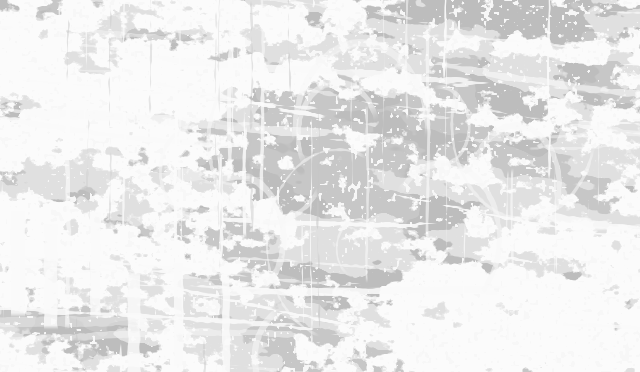
Give the GLSL for this texture, as a WebGL 1 fragment shader.

```glsl
precision highp float;
// Weathered grey wall under flaking white paint, dry brush strokes and drips.
uniform vec2 u_resolution;

float hash(vec2 p) {
  vec3 h = fract(vec3(p.xyx) * 0.1031);
  h += dot(h, h.yzx + 33.33);
  return fract((h.x + h.y) * h.z);
}

float noise(vec2 p) {
  vec2 cell = floor(p), f = fract(p);
  f = f * f * (3.0 - 2.0 * f);
  return mix(mix(hash(cell), hash(cell + vec2(1.0, 0.0)), f.x),
             mix(hash(cell + vec2(0.0, 1.0)), hash(cell + 1.0), f.x), f.y);
}

float fbm(vec2 p) {
  float sum = 0.0, weight = 0.533;
  for (int i = 0; i < 4; i++) {
    sum += weight * noise(p);
    p = p * 2.03 + 17.3;
    weight *= 0.5;
  }
  return sum;
}

// Soft elliptical area in 0..1 canvas space
float blob(vec2 uv, vec2 center, vec2 radius) {
  vec2 d = (uv - center) / radius;
  return exp(-dot(d, d));
}

// Filled where the signed distance is negative, about one pixel soft
float fill(float d) {
  return 1.0 - smoothstep(-0.0015, 0.0015, d);
}

// One where x lies between lo and hi, with soft ends
float span(float x, float lo, float hi, float soft) {
  return smoothstep(lo - soft, lo + soft, x) * (1.0 - smoothstep(hi - soft, hi + soft, x));
}

void main() {
  vec2 uv = gl_FragCoord.xy / u_resolution;
  vec2 p = gl_FragCoord.xy / u_resolution.y;
  float aspect = u_resolution.x / u_resolution.y;
  vec2 tilted = p + vec2(0.0, 0.09 * p.x);

  // Where the grey wall stays bare
  float bare = blob(uv, vec2(0.84, 0.88), vec2(0.27, 0.22))
             + blob(uv, vec2(0.53, 0.55), vec2(0.20, 0.30))
             + 0.95 * blob(uv, vec2(0.27, 0.12), vec2(0.30, 0.15))
             + 0.45 * blob(uv, vec2(0.12, 0.48), vec2(0.25, 0.14))
             + 0.40 * blob(uv, vec2(0.90, 0.55), vec2(0.16, 0.18));
  bare = clamp(bare, 0.0, 1.0);

  // Grey ground with flat tonal patches and a paler wash
  float tone = 0.74 + 0.04 * smoothstep(0.49, 0.51, fbm(tilted * vec2(5.0, 9.0) + 40.0));
  float wash = fbm(tilted * vec2(5.0, 13.0) + 9.0) * 0.8 + fbm(p * 24.0) * 0.2;
  float washLimit = mix(0.38, 0.58, bare);
  tone = mix(tone, 0.88, smoothstep(-0.012, 0.012, wash - washLimit));

  // Ragged flakes of white, from broad streaks to single specks
  float grain = fbm(p * vec2(26.0, 32.0) + 71.0);
  float flakes = 0.5 * fbm(tilted * vec2(4.0, 14.0) + 3.0) + 0.5 * grain;
  float flakeLimit = mix(0.40, 0.61, bare);
  tone = mix(tone, 0.93, 0.7 * smoothstep(-0.01, 0.01, flakes - flakeLimit + 0.025));
  tone = mix(tone, 0.985, smoothstep(-0.012, 0.012, flakes - flakeLimit));
  float specks = noise(p * 115.0) * 0.6 + grain * 0.4;
  tone = mix(tone, 0.97, smoothstep(0.68, 0.72, specks));

  // Long dry strokes sinking to the right
  float bristle = noise(p * vec2(22.0, 130.0)) - 0.5;
  float ragged = noise(p * vec2(70.0, 90.0)) - 0.5;
  for (int i = 0; i < 44; i++) {
    float k = float(i);
    float start = hash(vec2(k, 1.0)) * 1.3 * aspect - 0.3 * aspect;
    float reach = 0.25 + 0.9 * hash(vec2(k, 2.0));
    float x = p.x - start;
    float path = 1.12 * hash(vec2(k, 3.0)) - x * mix(0.01, 0.16, hash(vec2(k, 4.0)))
               + 0.025 * sin(x * 3.0 + k);
    float width = mix(0.001, 0.014, pow(hash(vec2(k, 5.0)), 2.5));
    float d = abs(p.y - path) - width + 0.009 * bristle + 0.004 * ragged;
    float cover = fill(d) * span(x + 0.12 * bristle, 0.0, reach, 0.01);
    tone = mix(tone, 0.98, cover * mix(0.35, 0.95, hash(vec2(k, 6.0))));
  }

  // Thin sweeping arcs
  for (int i = 0; i < 12; i++) {
    float k = float(i);
    vec2 center = vec2(aspect * mix(0.3, 1.0, hash(vec2(k, 11.0))), 0.75 * hash(vec2(k, 12.0)));
    vec2 d = (p - center) * vec2(1.0, 0.75);
    float ring = abs(length(d) - mix(0.05, 0.24, hash(vec2(k, 13.0))));
    float width = mix(0.001, 0.009, hash(vec2(k, 14.0)));
    float side = smoothstep(-0.02, 0.02, dot(d, vec2(cos(k * 0.4), sin(k * 0.4))));
    tone = mix(tone, 0.97, 0.55 * side * fill(ring - width + 0.003 * ragged));
  }

  // Vertical drips: mostly white, every fourth one grey
  float crumble = noise(p * vec2(150.0, 45.0)) - 0.5;
  for (int i = 0; i < 52; i++) {
    float k = float(i);
    float grey = step(mod(k, 4.0), 0.5);
    float x = aspect * mix(pow(hash(vec2(k, 21.0)), 1.2), 0.5 * hash(vec2(k, 22.0)), grey);
    x += 0.002 * sin(p.y * 14.0 + k);
    float low = 1.1 * hash(vec2(k, 23.0)) - 0.2;
    float high = low + mix(0.2, 0.7, hash(vec2(k, 24.0)));
    float width = mix(0.0008, 0.0055, pow(hash(vec2(k, 25.0)), 3.0)) * (1.0 - 0.6 * grey);
    float d = abs(p.x - x) - width + (0.003 + 0.004 * grey) * crumble;
    float cover = fill(d) * span(p.y, low, high, 0.01);
    float strength = mix(0.45, 0.95, hash(vec2(k, 26.0))) * (1.0 - 0.4 * grey);
    tone = mix(tone, mix(0.985, 0.77, grey), cover * strength);
  }

  // Broad runs of paint at the lower left
  for (int i = 0; i < 6; i++) {
    float k = float(i);
    float x = 0.02 + 0.11 * k + 0.04 * hash(vec2(k, 31.0));
    float low = 0.22 * hash(vec2(k, 32.0)) - 0.04;
    float d = abs(p.x - x) - mix(0.008, 0.02, hash(vec2(k, 33.0))) + 0.005 * crumble;
    tone = mix(tone, 0.98, 0.85 * fill(d) * span(p.y, low, low + 0.28, 0.008));
  }

  gl_FragColor = vec4(vec3(tone), 1.0);
}
```
